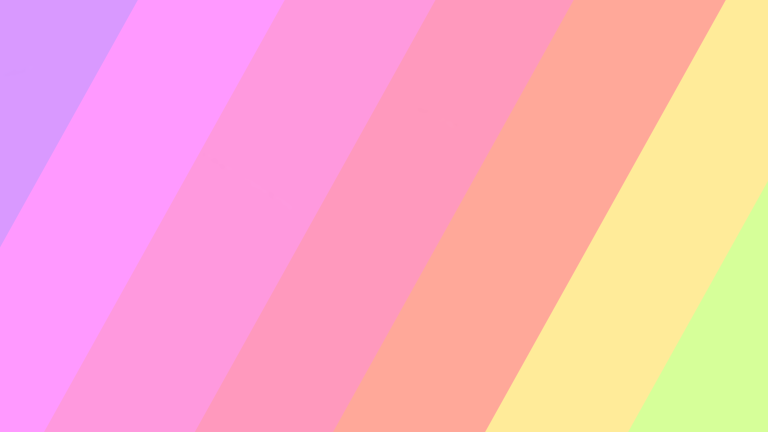
Reproduce this background procedurally as a Shadertoy shader.

```glsl
// Seven flat pastel diagonal bands with a few barely visible smudges.
#define SLOPE 0.557          // sideways shift of an edge per unit of height
#define EDGE_COUNT 6
#define SMUDGE_COUNT 3
#define SMUDGE_WIDTH 0.012
#define SMUDGE_STRENGTH 0.012
#define GRAIN_SCALE 70.0

// Where each edge meets the bottom, in canvas heights
const float EDGES[EDGE_COUNT] = float[](-0.238, 0.102, 0.451, 0.771, 1.123, 1.454);

const vec3 BANDS[EDGE_COUNT + 1] = vec3[](
    vec3(0.85, 0.60, 1.00),  // violet
    vec3(1.00, 0.60, 1.00),  // orchid
    vec3(1.00, 0.60, 0.87),  // pink
    vec3(1.00, 0.60, 0.74),  // rose
    vec3(1.00, 0.66, 0.60),  // salmon
    vec3(1.00, 0.92, 0.60),  // yellow
    vec3(0.84, 1.00, 0.60)); // lime

// Smudge strokes: start.xy, end.xy
const vec4 SMUDGES[SMUDGE_COUNT] = vec4[](
    vec4(0.475, 0.641, 0.671, 0.521),
    vec4(0.970, 0.750, 1.080, 0.694),
    vec4(0.015, 0.825, 0.072, 0.845));

float hash(vec2 p) {
    p = fract(p * vec2(0.1031, 0.1130));
    p += dot(p, p.yx + 33.33);
    return fract((p.x + p.y) * p.x * 17.0);
}

float valueNoise(vec2 p) {
    vec2 cell = floor(p), f = fract(p);
    f = f * f * (3.0 - 2.0 * f);
    return mix(mix(hash(cell), hash(cell + vec2(1, 0)), f.x),
               mix(hash(cell + vec2(0, 1)), hash(cell + vec2(1, 1)), f.x), f.y);
}

float segmentDistance(vec2 p, vec2 a, vec2 b) {
    vec2 pa = p - a, ba = b - a;
    return length(pa - ba * clamp(dot(pa, ba) / dot(ba, ba), 0.0, 1.0));
}

void mainImage(out vec4 fragColor, in vec2 fragCoord) {
    vec2 p = fragCoord / iResolution.y;
    float pixel = 1.0 / iResolution.y;

    // Each edge covers everything to its right with the next band
    float across = p.x - SLOPE * p.y;
    float toDistance = inversesqrt(1.0 + SLOPE * SLOPE);
    vec3 color = BANDS[0];
    for (int i = 0; i < EDGE_COUNT; i++) {
        float d = (across - EDGES[i]) * toDistance;
        color = mix(color, BANDS[i + 1], smoothstep(-0.7 * pixel, 0.7 * pixel, d));
    }

    // Faint broken smudges
    float grain = valueNoise(p * GRAIN_SCALE) - 0.5;
    for (int i = 0; i < SMUDGE_COUNT; i++) {
        float d = segmentDistance(p, SMUDGES[i].xy, SMUDGES[i].zw);
        color += SMUDGE_STRENGTH * grain * (1.0 - smoothstep(0.0, SMUDGE_WIDTH, d));
    }

    fragColor = vec4(clamp(color, 0.0, 1.0), 1.0);
}
```
